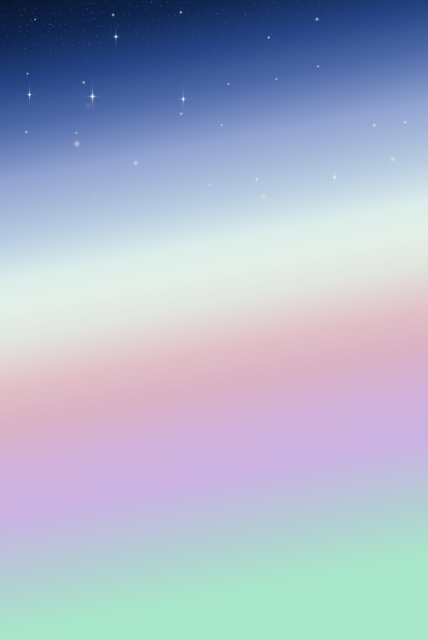
Reproduce this background procedurally as a Shadertoy shader.

```glsl
// Tilted pastel twilight gradient, from navy to mint, with sparkling stars at the top.

vec2 hash2(vec2 p) {
    vec2 k = vec2(dot(p, vec2(127.1, 311.7)), dot(p, vec2(269.5, 183.3)));
    return fract(sin(k) * 43758.54);
}

// Blend the next colour stop over the ones before it
vec3 stop(vec3 previous, vec3 next, float from, float to, float t) {
    return mix(previous, next, clamp((t - from) / (to - from), 0.0, 1.0));
}

vec3 sky(float t) {
    vec3 c = vec3(0.035, 0.085, 0.19);                       // night
    c = stop(c, vec3(0.06, 0.15, 0.32), 0.00, 0.065, t);     // navy
    c = stop(c, vec3(0.14, 0.26, 0.51), 0.065, 0.13, t);     // blue
    c = stop(c, vec3(0.30, 0.41, 0.66), 0.13, 0.20, t);
    c = stop(c, vec3(0.57, 0.64, 0.82), 0.20, 0.285, t);     // periwinkle
    c = stop(c, vec3(0.72, 0.80, 0.88), 0.285, 0.375, t);
    c = stop(c, vec3(0.86, 0.93, 0.92), 0.375, 0.44, t);     // ice
    c = stop(c, vec3(0.89, 0.94, 0.905), 0.44, 0.485, t);
    c = stop(c, vec3(0.885, 0.90, 0.875), 0.485, 0.535, t);  // cream
    c = stop(c, vec3(0.88, 0.75, 0.78), 0.535, 0.61, t);     // rose
    c = stop(c, vec3(0.86, 0.70, 0.77), 0.61, 0.66, t);
    c = stop(c, vec3(0.82, 0.70, 0.86), 0.66, 0.74, t);      // orchid
    c = stop(c, vec3(0.79, 0.70, 0.89), 0.74, 0.81, t);      // lavender
    c = stop(c, vec3(0.70, 0.81, 0.83), 0.81, 0.91, t);
    return stop(c, vec3(0.66, 0.90, 0.79), 0.91, 0.99, t);   // mint
}

// One random star per cell: xy offset to it, z a size value, w a presence value
vec4 scatter(vec2 p, float cellSize, float seed) {
    vec2 cell = floor(p / cellSize);
    vec2 centre = 0.2 + 0.6 * hash2(cell + seed);
    return vec4((fract(p / cellSize) - centre) * cellSize, hash2(cell + seed + 17.3));
}

float softDot(vec2 d, float radius) {
    return exp(-dot(d, d) / (radius * radius));
}

// Four-pointed sparkle, taller than wide
float glint(vec2 d, float size) {
    vec2 a = abs(d) / size;
    float rays = exp(-a.x / 0.06 - a.y / 0.4) + 0.7 * exp(-a.y / 0.06 - a.x / 0.25);
    return rays + 0.6 * softDot(d, 0.16 * size);
}

void mainImage(out vec4 fragColor, in vec2 fragCoord) {
    // Both axes in canvas heights, y measured down from the top
    vec2 p = vec2(fragCoord.x, iResolution.y - fragCoord.y) / iResolution.y;
    float pixel = 1.0 / iResolution.y;
    float t = p.y + 0.185 * p.x;
    vec3 col = sky(t);

    // Fine dust in the darkest corner
    for (int i = 0; i < 2; i++) {
        vec4 s = scatter(p, 0.009 + 0.006 * float(i), 31.0 + 9.0 * float(i));
        float dust = softDot(s.xy, max(0.0008, 0.6 * pixel)) * step(0.45, s.w);
        col += vec3(0.16, 0.20, 0.27) * dust * s.z * (1.0 - smoothstep(0.03, 0.18, t));
    }

    // Pinprick stars
    vec4 s = scatter(p, 0.075, 5.0);
    float prick = softDot(s.xy, max(0.0012 + 0.001 * s.z, 0.6 * pixel)) * step(0.55, s.w);
    col = mix(col, vec3(0.86, 0.90, 0.97), 0.8 * prick * (1.0 - smoothstep(0.2, 0.3, p.y)));

    // Pale rose orbs lower in the sky
    s = scatter(p, 0.095, 12.0);
    float orb = softDot(s.xy, 0.0028 + 0.0014 * s.z) * step(0.5, s.w);
    float orbBand = smoothstep(0.15, 0.20, p.y) * (1.0 - smoothstep(0.34, 0.39, p.y));
    col = mix(col, vec3(0.92, 0.84, 0.90), 0.75 * orb * orbBand);

    // Bright sparkles
    s = scatter(p, 0.12, 3.0);
    float sparkle = glint(s.xy, 0.009 + 0.014 * s.z * s.z) * step(0.45, s.w);
    sparkle *= 1.0 - smoothstep(0.24, 0.33, p.y);
    col = mix(col, vec3(0.94, 0.95, 0.99), min(sparkle, 1.0) * 0.92);

    fragColor = vec4(col, 1.0);
}
```
